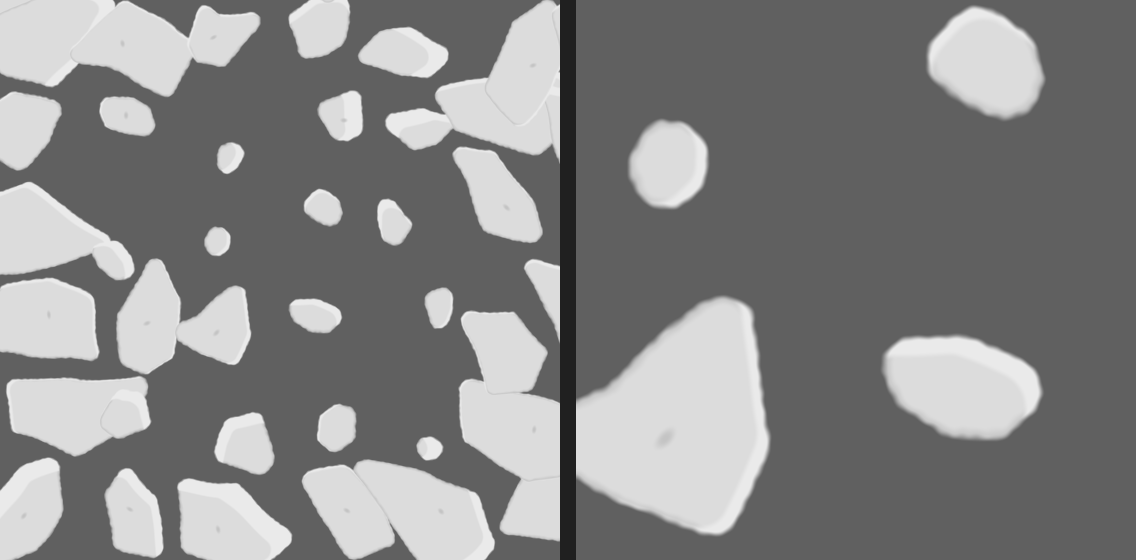
Left: the whole. Right: its middle third, enlarged.
This pattern is drawn by a Shadertoy shader. Its source:

```glsl
// Pale two-tone islands on a flat grey ground: small and sparse in the middle,
// large and merging along the border. Each island is a random rounded polygon
// in a jittered cell; a shifted copy of its outline marks the shaded part.

const float GRID = 6.0;
const float TAU = 6.2832;
const vec3 GROUND = vec3(0.376);
const vec3 LIGHT = vec3(0.917);
const vec3 SHADE = vec3(0.862);
const vec3 RIM = vec3(0.77);

// Integer hash: three values in 0..1 per lattice key
vec3 hash3(ivec3 key) {
    uvec3 v = uvec3(key) * 1664525u + 1013904223u;
    v.x += v.y * v.z; v.y += v.z * v.x; v.z += v.x * v.y;
    v ^= v >> 16u;
    v.x += v.y * v.z; v.y += v.z * v.x; v.z += v.x * v.y;
    return vec3(v >> 16u) / 65535.0;
}

float cornerSlope(ivec2 corner, vec2 offset, int seed) {
    float angle = TAU * hash3(ivec3(corner, seed)).x;
    return dot(vec2(cos(angle), sin(angle)), offset);
}

float gradientNoise(vec2 p, int seed) {
    ivec2 i = ivec2(floor(p));
    vec2 f = fract(p);
    vec2 u = f * f * f * (f * (f * 6.0 - 15.0) + 10.0);
    float low = mix(cornerSlope(i, f, seed),
                    cornerSlope(i + ivec2(1, 0), f - vec2(1, 0), seed), u.x);
    float high = mix(cornerSlope(i + ivec2(0, 1), f - vec2(0, 1), seed),
                     cornerSlope(i + ivec2(1, 1), f - vec2(1, 1), seed), u.x);
    return mix(low, high, u.y);
}

// Signed distance to a closed polygon
float polygonDistance(vec2 p, vec2 v[6]) {
    float nearest = 1e3, side = 1.0;
    for (int i = 0, j = 5; i < 6; j = i, i++) {
        vec2 e = v[j] - v[i], w = p - v[i];
        vec2 b = w - e * clamp(dot(w, e) / max(dot(e, e), 1e-8), 0.0, 1.0);
        nearest = min(nearest, dot(b, b));
        bvec3 c = bvec3(p.y >= v[i].y, p.y < v[j].y, e.x * w.y > e.y * w.x);
        if (all(c) || all(not(c))) side = -side;
    }
    return side * sqrt(nearest);
}

void mainImage(out vec4 fragColor, in vec2 fragCoord) {
    vec2 uv = fragCoord / iResolution.y;
    float soft = max(0.0022, 0.75 / iResolution.y);

    // Gentle bending of the outlines, and a fine ragged edge
    vec2 p = uv + 0.011 * vec2(gradientNoise(uv * 11.0, 71), gradientNoise(uv * 11.0, 72));
    float ragged = 0.0016 * gradientNoise(uv * 115.0, 73);

    vec3 color = GROUND;
    ivec2 home = ivec2(floor(uv * GRID));
    for (int y = -1; y <= 1; y++)
    for (int x = -1; x <= 1; x++) {
        ivec2 cell = home + ivec2(x, y);
        vec3 place = hash3(ivec3(cell, 11));
        vec3 style = hash3(ivec3(cell, 12));
        vec2 center = (vec2(cell) + 0.2 + 0.6 * place.xy) / GRID;

        // Size grows from the middle to the border
        vec2 away = abs(center - 0.5);
        float border = smoothstep(0.30, 0.37, max(away.x, away.y));
        float size = mix(0.1 * pow(place.z, 1.7), mix(0.055, 0.135, place.z), border);

        // Stretched star-shaped outline with random corners
        float turn = TAU * style.x;
        mat2 rotation = mat2(cos(turn), sin(turn), -sin(turn), cos(turn));
        vec2 corners[6];
        for (int i = 0; i < 6; i++) {
            vec3 h = hash3(ivec3(cell, 20 + i));
            float angle = TAU * (float(i) + 0.6 * h.y) / 6.0;
            corners[i] = rotation * (vec2(1.25, 0.75) * vec2(cos(angle), sin(angle)))
                       * size * mix(0.3, 1.0, h.x);
        }

        // Rounded island, and its copy shifted mostly down and left
        vec2 q = p - center;
        float heading = -2.0 + 3.6 * (style.y - 0.5);
        vec2 shift = mix(0.004, 0.045, style.z * style.z) * vec2(cos(heading), sin(heading));
        float island = polygonDistance(q, corners) - 0.019;
        float shaded = max(island, polygonDistance(q - shift, corners) - 0.019);
        island += ragged;

        // Paint light body, shaded part with darker rim, then a rare speck
        vec3 tone = mix(SHADE, RIM, smoothstep(-0.006, 0.0, island));
        vec3 body = mix(LIGHT, tone, 1.0 - smoothstep(-soft, soft, shaded));
        float speck = length(rotation * q * vec2(1.0, 0.55)) - 0.003;
        float speckled = step(0.045, size) * step(0.55, style.x);
        body = mix(body, RIM, speckled * (1.0 - smoothstep(-soft, soft, speck)));
        color = mix(color, body, 1.0 - smoothstep(-soft, soft, island));
    }
    fragColor = vec4(color, 1.0);
}
```
